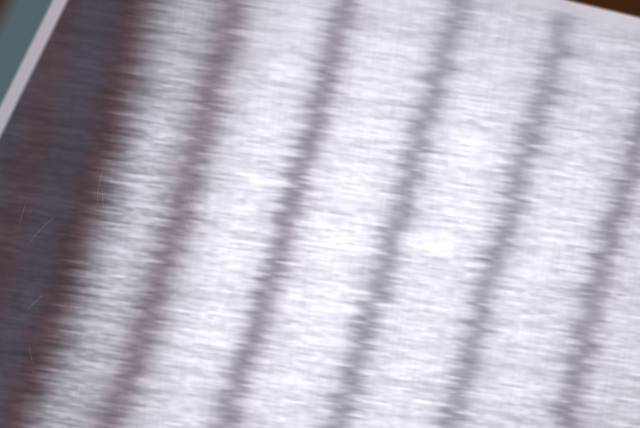
This texture is drawn by a Shadertoy shader. Its source:

```glsl
// Brushed metal sheet with soft slanted shadow bands and two bevelled edges.

const float BAND_START   = 0.255;   // foot of the first band, in canvas heights
const float BAND_SPACING = 0.268;
const float BAND_LEAN    = 0.285;   // sideways drift from bottom to top
const float BAND_BOW     = 0.10;    // curvature of the first band
const float BAND_WIDTH   = 0.125;   // in band spacings
const float BAND_FRAY    = 0.10;    // how far fibres push the band borders
const float BRUSH_SLOPE  = 0.14;
const float BEVEL_WIDTH  = 0.032;
const float GRAIN        = 0.27;
const int   SCRATCHES    = 22;

const vec3 LIT_METAL   = vec3(0.945, 0.940, 0.985);
const vec3 BAND_WARM   = vec3(0.49, 0.44, 0.485);
const vec3 BAND_COOL   = vec3(0.62, 0.59, 0.655);
const vec3 SHADE_SLATE = vec3(0.300, 0.285, 0.335);
const vec3 SHADE_RED   = vec3(0.315, 0.235, 0.255);
const vec3 BEVEL_LEFT  = vec3(0.69, 0.67, 0.71);
const vec3 BEVEL_TOP   = vec3(0.82, 0.80, 0.84);
const vec3 BACK_TEAL   = vec3(0.33, 0.39, 0.42);
const vec3 BACK_BROWN  = vec3(0.24, 0.13, 0.07);

float hash(vec2 p) {
    vec3 q = fract(vec3(p.xyx) * 0.1031);
    q += dot(q, q.yzx + 33.33);
    return fract((q.x + q.y) * q.z);
}

// Smooth noise along one row; each row is shifted so that no columns show
float rowNoise(float x, float row) {
    x += 37.0 * hash(vec2(row, 4.7));
    float i = floor(x), f = x - i;
    return mix(hash(vec2(i, row)), hash(vec2(i + 1.0, row)), f * f * (3.0 - 2.0 * f));
}

// Row noise blended across rows, centred on zero
float fibre(vec2 p) {
    float row = floor(p.y), f = p.y - row;
    return mix(rowNoise(p.x, row), rowNoise(p.x, row + 1.0), f * f * (3.0 - 2.0 * f)) - 0.5;
}

// Bell curve of unit height
float bell(float x, float width) {
    return exp(-x * x / (width * width));
}

// Fibres along x from long to short; focus keeps the finest ones
float brushed(vec2 b, float focus) {
    float grain = 0.16 * fibre(b * vec2(4.0, 45.0)) + 0.30 * fibre(b * vec2(9.0, 95.0) + 17.0);
    float fine = 0.45 * fibre(b * vec2(20.0, 165.0) + 41.0) + 0.38 * fibre(b * vec2(55.0, 150.0) + 73.0);
    return grain + focus * fine;
}

// Band coordinate: whole numbers lie on the band centres
float bandCoord(vec2 p) {
    float s = p.x - BAND_START - BAND_LEAN * p.y;
    float bow = BAND_BOW - 0.05 * clamp(s / BAND_SPACING, 0.0, 4.0);
    return (s - bow * p.y * (1.0 - p.y)) / BAND_SPACING;
}

// Faint short scratches, mostly in the shaded corner
float scratches(vec2 p) {
    float sum = 0.0;
    for (int i = 0; i < SCRATCHES; i++) {
        float k = float(i);
        vec2 centre = vec2(0.04 + 0.5 * hash(vec2(k, 1.3)), 0.6 * hash(vec2(k, 5.7)));
        float angle = mix(0.7, 2.0, hash(vec2(k, 9.1)));
        vec2 axis = vec2(cos(angle), sin(angle)), d = p - centre;
        float along = dot(d, axis);
        float across = dot(d, vec2(-axis.y, axis.x)) + 2.0 * along * along;
        float reach = 0.02 + 0.05 * hash(vec2(k, 3.9));
        sum += bell(across, 0.0015) * (1.0 - smoothstep(0.4 * reach, reach, abs(along)));
    }
    return min(sum, 1.0);
}

vec3 sheet(vec2 p) {
    vec2 b = vec2(p.x - BRUSH_SLOPE * p.y, p.y + BRUSH_SLOPE * p.x);
    float focus = mix(1.0, 0.6, smoothstep(0.55, 1.0, p.y));
    float grain = brushed(b, focus);
    float fray = fibre(b * vec2(5.0, 80.0) + 131.0) + fibre(b * vec2(12.0, 150.0) + 211.0);
    float q = bandCoord(p) + BAND_FRAY * fray;

    // Lit metal, brightest around the middle
    vec2 glow = (p - vec2(0.80, 0.42)) / vec2(1.05, 0.85);
    vec3 col = LIT_METAL * (1.02 - 0.24 * dot(glow, glow));
    col *= 1.0 - 0.14 * (1.0 - smoothstep(-0.4, 0.7, q));

    // Repeated shadow bands, warm at both sides
    float index = max(round(q), 0.0);
    float warmth = clamp(abs(index - 2.6) / 2.6, 0.0, 1.0);
    float width = BAND_WIDTH * (1.0 + 0.3 * bell(index, 0.6));
    float shadow = 0.62 * bell(q - index, width) + 0.22 * bell(q - index, 2.1 * width);
    col = mix(col, mix(BAND_COOL, BAND_WARM, warmth * warmth), shadow);

    // Dark reflection on the left with reddish streaks
    float red = 0.85 * bell(q + 0.82, 0.20) + 0.65 * bell(q + 1.45, 0.20);
    vec3 shade = mix(SHADE_SLATE, SHADE_RED, min(red, 1.0));
    shade *= 1.0 + 0.12 * fibre(b * vec2(4.0, 22.0));
    float lit = smoothstep(-0.93, -0.35, q);
    col = mix(shade, col, lit);

    // Brush fibres, faint cross grain and soft mottling
    float crossGrain = fibre(b.yx * vec2(12.0, 150.0) + 57.0);
    float mottle = fibre(b * vec2(24.0, 42.0) + 9.0);
    float strength = GRAIN * (1.0 + 0.6 * bell(q + 0.4, 0.35));
    col *= 1.0 + strength * grain + 0.03 * crossGrain + 0.04 * mottle;
    return col + vec3(0.08, 0.06, 0.05) * scratches(p) * mix(1.0, 0.4, lit);
}

void mainImage(out vec4 fragColor, in vec2 fragCoord) {
    vec2 p = fragCoord / iResolution.y;
    p.x *= 1.5 * iResolution.y / iResolution.x;
    vec3 col = sheet(p);

    // Left edge: distance outward from the inner bevel line
    float left = dot(p - vec2(0.16, 1.0), vec2(-0.896, 0.445));
    vec3 backing = mix(BACK_TEAL, BACK_BROWN, smoothstep(0.09, 0.17, left));
    col = mix(col, BEVEL_LEFT, smoothstep(-0.006, 0.007, left));
    col = mix(col, backing, smoothstep(-0.006, 0.007, left - BEVEL_WIDTH));

    // Top right edge
    float top = dot(p - vec2(1.5, 0.926), vec2(0.233, 0.973));
    col = mix(col, BEVEL_TOP, 0.8 * smoothstep(-0.008, 0.008, top));
    col = mix(col, BACK_BROWN, smoothstep(-0.006, 0.007, top - BEVEL_WIDTH));

    fragColor = vec4(clamp(col, 0.0, 1.0), 1.0);
}
```
